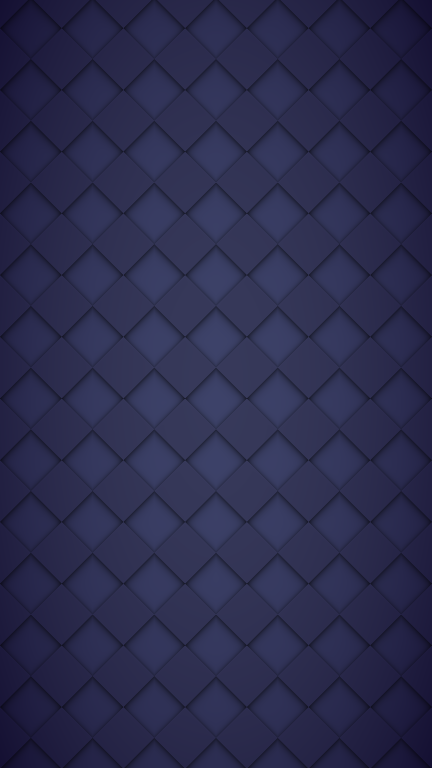
This pattern is drawn by a WebGL 1 fragment shader. Its source:

```glsl
precision highp float;

uniform vec2 u_resolution;

const float COLUMNS = 7.0;                // repeats across the canvas
const float ROW_SHIFT = -0.235;           // vertical phase, in repeats
const vec3 RAISED_COLOR = vec3(0.215, 0.224, 0.353);
const vec3 RECESS_COLOR = vec3(0.240, 0.260, 0.412);
const vec3 CORNER_COLOR = vec3(0.078, 0.060, 0.195);
const float UPPER_SHADOW = 0.52;          // darkness under the upper edges
const float UPPER_SPREAD = 0.055;         // shadow falloff, in repeats
const float LOWER_SHADOW = 0.34;
const float LOWER_SPREAD = 0.035;
const float RIM_LIGHT = 0.05;             // glint on the upper raised edges
const float RIM_WIDTH = 0.012;
const vec2 VIGNETTE_WEIGHT = vec2(0.58, 0.42);

// Shade that fades exponentially with distance from an edge
float edgeShade(float dist, float strength, float spread) {
  return 1.0 - strength * exp(-max(dist, 0.0) / spread);
}

void main() {
  vec2 grid = (gl_FragCoord.xy - 0.5 * u_resolution) * COLUMNS / u_resolution.x;
  float pixel = COLUMNS / u_resolution.x;
  vec2 cell = fract(grid - vec2(0.0, ROW_SHIFT) + 0.5) - 0.5;

  // Distances inward from the diamond's upper and lower edges
  float upper = (0.5 - abs(cell.x) - cell.y) * 0.70711;
  float lower = (0.5 - abs(cell.x) + cell.y) * 0.70711;
  float inside = min(upper, lower);
  float recessMask = smoothstep(-0.6 * pixel, 0.6 * pixel, inside);

  // Radial darkening toward the canvas corners
  vec2 centered = 2.0 * gl_FragCoord.xy / u_resolution - 1.0;
  float vignette = dot(centered * centered, VIGNETTE_WEIGHT);

  // Recessed diamonds with soft inner shadows
  vec3 recess = mix(RECESS_COLOR, CORNER_COLOR, vignette);
  recess *= edgeShade(upper, UPPER_SHADOW, UPPER_SPREAD);
  recess *= edgeShade(lower, LOWER_SHADOW, LOWER_SPREAD);

  // Flat raised diamonds with a faint upper rim
  vec3 raised = mix(RAISED_COLOR, CORNER_COLOR, vignette);
  raised *= 1.0 + RIM_LIGHT * exp(-abs(lower) / RIM_WIDTH);

  gl_FragColor = vec4(mix(raised, recess, recessMask), 1.0);
}
```
